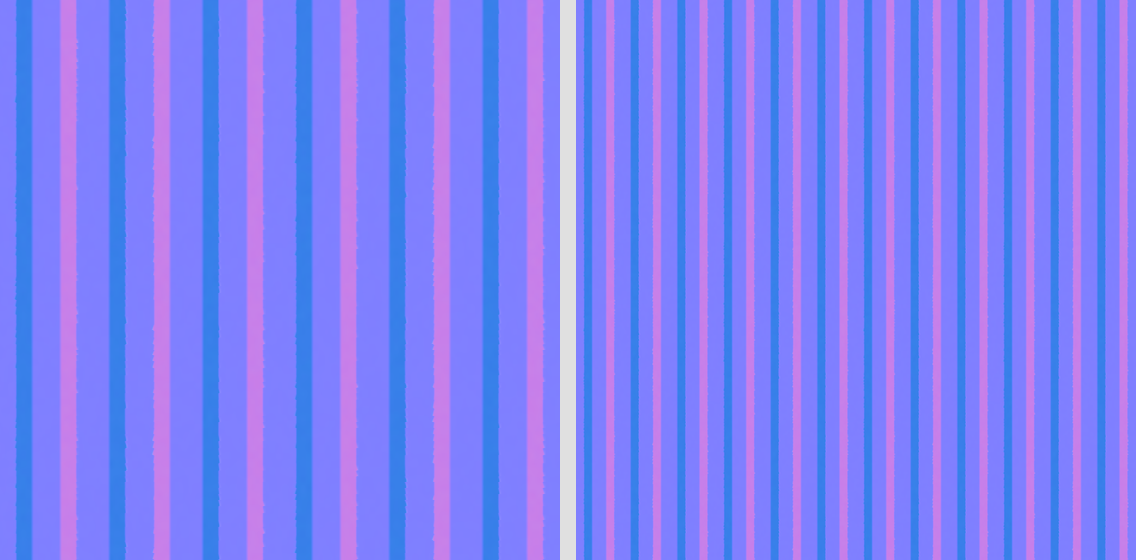
Left, the tile; right, the same tile 2 across and 2 down.
This texture map is drawn by a three.js fragment shader. Its source:

```glsl
// Tangent-space normal map of six upright raised bands with sloped, slightly frayed sides.
varying vec2 vUv;

float hash(vec2 p) {
  return fract(sin(dot(p, vec2(127.1, 311.7))) * 43758.5453);
}

// Value noise that wraps after a whole number of cells
float noise(vec2 uv, vec2 cells) {
  vec2 p = uv * cells;
  vec2 i = floor(p);
  vec2 f = fract(p);
  f = f * f * (3.0 - 2.0 * f);
  vec2 a = mod(i, cells);
  vec2 b = mod(i + 1.0, cells);
  return mix(mix(hash(a), hash(vec2(b.x, a.y)), f.x),
             mix(hash(vec2(a.x, b.y)), hash(b), f.x), f.y);
}

// Small barbs along an edge, each with its own length
float barbs(float y, float seed) {
  float p = y * 84.0 + 0.8 * noise(vec2(0.0, y), vec2(1.0, 31.0));
  float t = fract(p);
  float reach = hash(vec2(mod(floor(p), 84.0), seed));
  return reach * reach * smoothstep(0.0, 0.25, t) * (1.0 - t);
}

// Sloped side: x = coverage, y = fleck strip beside its frayed edge.
// d is the offset from its centre; frayed is -1 (left) or 1 (right).
vec2 slopedSide(float d, float frayed, float seed, float wear) {
  float s = d * frayed;
  float barb = barbs(vUv.y, seed);
  float rough = 0.086 + wear * (0.026 * barb - 0.003);
  float cover = smoothstep(-0.108, -0.066, s)
              * (1.0 - smoothstep(rough - 0.013, rough + 0.011, s));
  float fleck = smoothstep(0.084, 0.096, s) * (1.0 - smoothstep(0.098, 0.122, s));
  return vec2(cover, fleck * barb * wear * frayed);
}

void main() {
  float x = vUv.x * 6.0;
  float column = mod(floor(x), 6.0);
  float d = fract(x);

  // The frayed edge changes sides in a cycle of three columns
  float phase = mod(column, 3.0);
  float leftFray = phase < 0.5 ? -1.0 : 1.0;
  float rightFray = abs(phase - 1.0) < 0.5 ? -1.0 : 1.0;
  float wear = abs(phase - 1.0) < 0.5 ? 1.2 : 0.75;

  vec2 leftSide = slopedSide(d - 0.258, leftFray, column + 3.0, wear);
  vec2 rightSide = slopedSide(d - 0.734, rightFray, column + 17.0, wear);

  // Slopes, flecks beside the edges and a faint surface grain
  vec2 tilt = vec2(0.56 * (rightSide.x - leftSide.x), 0.0);
  float fleck = leftSide.y + rightSide.y;
  tilt += vec2(0.22 * fleck, 0.16 * abs(fleck));
  float slope = leftSide.x + rightSide.x;
  tilt += (0.006 + 0.022 * slope) * (vec2(noise(vUv, vec2(96.0, 64.0)),
          noise(vUv + 0.37, vec2(90.0, 72.0))) - 0.5);

  vec3 normal = vec3(tilt, sqrt(1.0 - dot(tilt, tilt)));
  gl_FragColor = vec4(normal * 0.5 + 0.5, 1.0);
}
```
